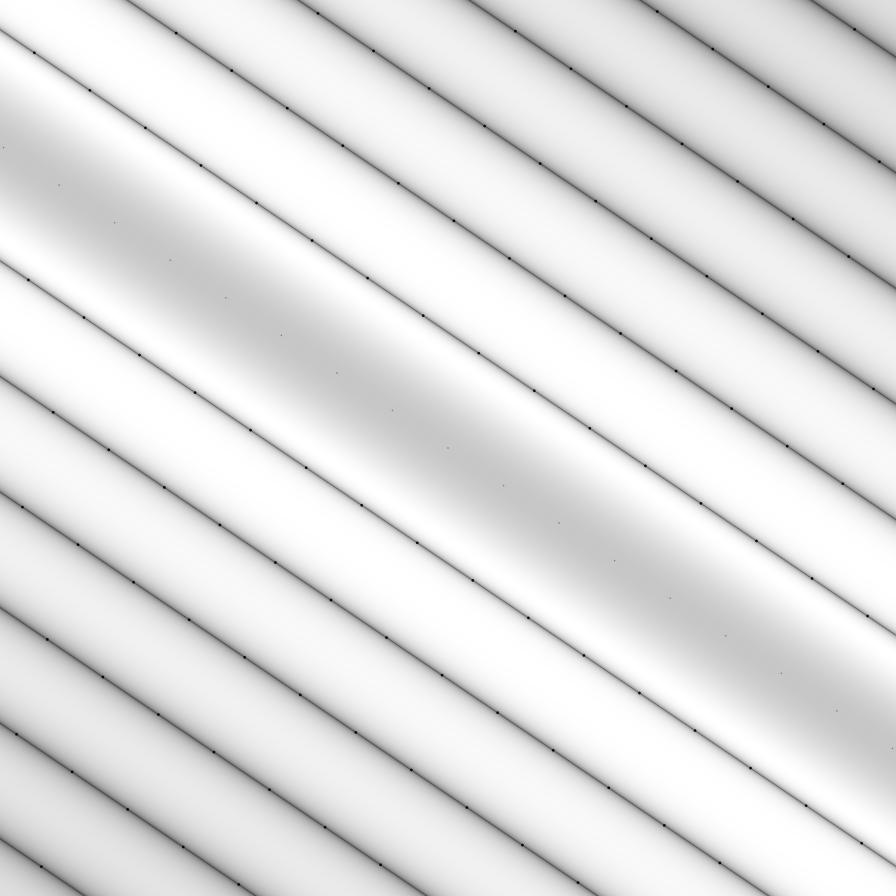
This background is drawn by a Shadertoy shader. Its source:

```glsl
// Diagonal grey ripple bands with thin dark dotted seams and a wide dim centre band.
#define SLOPE 0.676        // fall of the bands per unit across
#define SPACING 0.129      // vertical distance between seams
#define DOT_STEP 0.062     // distance across between dots on a seam
#define DOT_SHIFT 0.0277   // dot offset from seam to seam
#define DOT_RADIUS 0.0015
#define CORE_DOT_RADIUS 0.0008
#define CORE_DOT_STRENGTH 0.35
#define GAIN 2.25          // phase at the centre band
#define SOFTNESS 0.25      // exponent that narrows the seams
#define SAMPLES 4

const float PI = 3.14159265;

// Folded sinc: seams at every whole number except zero
float rippleShade(float band) {
    float x = max(abs(PI * band), 1e-4);
    float sinc = abs(sin(x) / x);
    return sin(GAIN * pow(max(sinc, 1e-8), SOFTNESS));
}

// Small dots strung along the nearest seam
float dotMask(vec2 p, float band, float pixel) {
    float seam = round(band);
    float along = p.x + DOT_SHIFT * seam;
    float dx = along - DOT_STEP * round(along / DOT_STEP);
    float dy = (band - seam) * SPACING - SLOPE * dx;
    bool core = abs(seam) < 0.5;
    float radius = core ? CORE_DOT_RADIUS : DOT_RADIUS;
    float strength = core ? CORE_DOT_STRENGTH : 0.9;
    return strength * clamp((radius - length(vec2(dx, dy))) / pixel + 0.5, 0.0, 1.0);
}

void mainImage(out vec4 fragColor, in vec2 fragCoord) {
    float pixel = 1.0 / iResolution.y;
    vec2 p = (fragCoord - 0.5 * iResolution.xy) * pixel;
    float band = (p.y + SLOPE * p.x) / SPACING;

    // Average across the pixel to smooth the sharp seams
    float shade = 0.0;
    for (int i = 0; i < SAMPLES; i++) {
        float offset = (float(i) + 0.5) / float(SAMPLES) - 0.5;
        shade += rippleShade(band + offset * pixel / SPACING);
    }
    shade /= float(SAMPLES);

    shade *= 1.0 - dotMask(p, band, pixel);
    fragColor = vec4(vec3(shade), 1.0);
}
```
